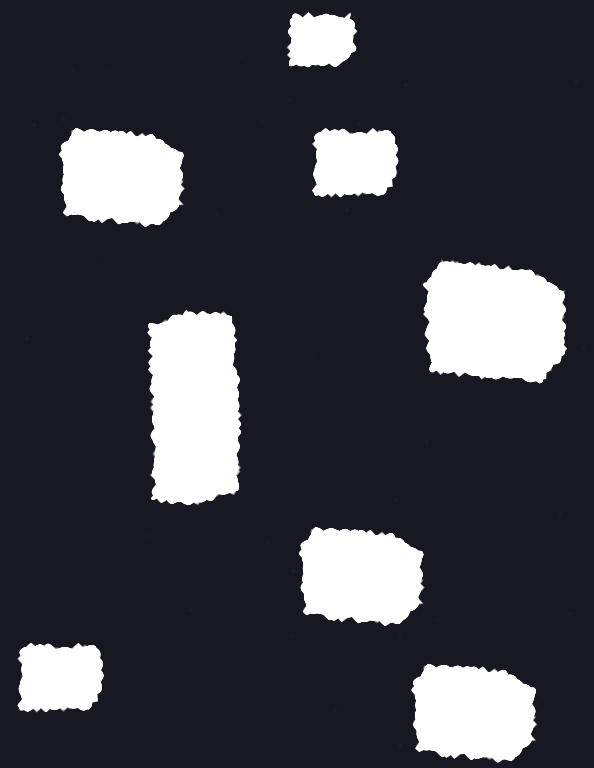
Give the GLSL for this background, as a Shadertoy shader.

```glsl
// Torn white patches scattered over a near-black blue ground with faint specks.
// Each patch is one of three polygon outlines, stretched to size, and its
// distance field is roughened by cellular noise to give a scalloped rim.

#define GROUND vec3(0.094, 0.094, 0.137)
#define SPECK vec3(0.125, 0.125, 0.175)
#define PAPER vec3(1.0)
#define ASPECT 0.7755       // width over height of the layout
#define BUMP_SIZE 0.0125    // spacing of the rim scallops
#define BUMP_DEPTH 0.0085   // how far the scallops move the rim
#define SPECK_CELL 0.06
#define SPECK_RADIUS 0.0028
#define SPECK_CHANCE 0.22

// Outlines in a -1..1 box, y pointing down
const vec2 SLANTED[8] = vec2[8](
    vec2(-0.95, -0.60), vec2(-0.72, -0.95), vec2(0.50, -0.80), vec2(0.97, -0.48),
    vec2(0.97, 0.52), vec2(0.62, 0.95), vec2(-0.87, 0.77), vec2(-0.93, 0.30));
const vec2 BLOCKY[8] = vec2[8](
    vec2(-0.91, -0.70), vec2(-0.82, -0.92), vec2(0.82, -0.91), vec2(0.95, -0.50),
    vec2(0.95, 0.40), vec2(0.64, 0.92), vec2(-0.91, 0.94), vec2(-0.94, 0.20));
const vec2 TALL[8] = vec2[8](
    vec2(-0.95, -0.84), vec2(-0.20, -0.95), vec2(0.85, -0.94), vec2(0.85, -0.45),
    vec2(0.95, -0.25), vec2(0.94, 0.84), vec2(-0.10, 0.98), vec2(-0.87, 0.92));

// Patch placements: centre.xy, half size.xy
const vec4 SLANTED_PATCHES[4] = vec4[4](
    vec4(0.158, 0.2305, 0.082, 0.067), vec4(0.645, 0.419, 0.0944, 0.0833),
    vec4(0.471, 0.750, 0.082, 0.067), vec4(0.618, 0.928, 0.082, 0.067));
const vec4 BLOCKY_PATCHES[3] = vec4[3](
    vec4(0.420, 0.052, 0.0449, 0.0352), vec4(0.4635, 0.2116, 0.0573, 0.0449),
    vec4(0.0788, 0.882, 0.0573, 0.0449));
const vec4 TALL_PATCH = vec4(0.2539, 0.5306, 0.0612, 0.1296);

vec2 hash2(vec2 cell) {
    vec3 h = fract(cell.xyx * vec3(0.1031, 0.1030, 0.0973));
    h += dot(h, h.yzx + 33.33);
    return fract((h.xx + h.yz) * h.zy);
}

// Distance to the nearest scattered point, in cells
float cellular(vec2 p) {
    vec2 cell = floor(p), f = fract(p);
    float nearest = 4.0;
    for (int j = -1; j <= 1; j++)
        for (int i = -1; i <= 1; i++) {
            vec2 offset = vec2(i, j);
            vec2 toPoint = offset + hash2(cell + offset + 40.0) - f;
            nearest = min(nearest, dot(toPoint, toPoint));
        }
    return sqrt(nearest);
}

// Signed distance to a stretched outline, negative inside
float polygon(vec2 p, vec2 outline[8], vec2 size) {
    float nearest = 1e3, side = 1.0;
    for (int i = 0; i < 8; i++) {
        vec2 a = outline[i] * size, b = outline[(i + 7) % 8] * size;
        vec2 edge = b - a, w = p - a;
        vec2 gap = w - edge * clamp(dot(w, edge) / dot(edge, edge), 0.0, 1.0);
        nearest = min(nearest, dot(gap, gap));
        bvec3 crossing = bvec3(p.y >= a.y, p.y < b.y, edge.x * w.y > edge.y * w.x);
        if (all(crossing) || all(not(crossing))) side = -side;
    }
    return side * sqrt(nearest);
}

// Patch with a scalloped rim; the noise is only needed near the edge
float tornPatch(vec2 p, vec2 outline[8], vec4 place) {
    vec2 local = p - place.xy;
    float d = polygon(local, outline, place.zw);
    if (abs(d) < 0.02) d += BUMP_DEPTH * (cellular(local / BUMP_SIZE) - 0.45);
    return d;
}

// Sparse dots, at most one per grid cell
float specks(vec2 p, float pixel) {
    vec2 cell = floor(p / SPECK_CELL);
    vec2 rnd = hash2(cell + 7.0);
    vec2 centre = (cell + 0.15 + 0.7 * hash2(cell + 91.0)) * SPECK_CELL;
    float radius = SPECK_RADIUS * (0.5 + 0.5 * rnd.y);
    float dotMask = 1.0 - smoothstep(-pixel, pixel, length(p - centre) - radius);
    return dotMask * step(rnd.x, SPECK_CHANCE) * (0.3 + 0.5 * rnd.y);
}

void mainImage(out vec4 fragColor, in vec2 fragCoord) {
    // Layout space: y runs down from 0 to 1
    vec2 uv = fragCoord / iResolution.xy;
    vec2 p = vec2(uv.x * ASPECT, 1.0 - uv.y);
    float pixel = 1.0 / iResolution.y;

    // Union of all patches
    float d = tornPatch(p, TALL, TALL_PATCH);
    for (int i = 0; i < 4; i++) d = min(d, tornPatch(p, SLANTED, SLANTED_PATCHES[i]));
    for (int i = 0; i < 3; i++) d = min(d, tornPatch(p, BLOCKY, BLOCKY_PATCHES[i]));

    // Ground, specks, then paper on top
    vec3 colour = mix(GROUND, SPECK, specks(p, pixel));
    colour = mix(colour, PAPER, 1.0 - smoothstep(-0.6 * pixel, 0.6 * pixel, d));
    fragColor = vec4(colour, 1.0);
}
```
